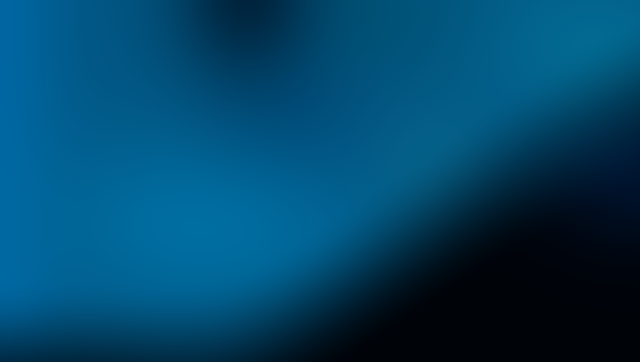
A Shadertoy shader for this background:

```glsl
const vec3 BASE_BLUE   = vec3(0.005, 0.335, 0.510);
const vec3 EDGE_BLUE   = vec3(0.000, 0.400, 0.630);
const vec3 BRIGHT_BLUE = vec3(0.000, 0.432, 0.632);
const vec3 VALLEY_BLUE = vec3(0.000, 0.295, 0.480);
const vec3 RIDGE_TEAL  = vec3(0.020, 0.380, 0.535);
const vec3 CORNER_TEAL = vec3(0.010, 0.412, 0.568);
const vec3 TOP_TEAL    = vec3(0.000, 0.320, 0.455);
const vec3 BLOT_NAVY   = vec3(0.000, 0.120, 0.210);
const vec3 VOID_BLACK  = vec3(0.000, 0.010, 0.030);
const vec3 HAZE_NAVY   = vec3(0.000, 0.075, 0.180);

const float SHORE_START = 0.62;   // where the dark slope leaves the floor
const float SHORE_SLOPE = 0.62;
const float SHORE_BEND  = 0.10;   // roundness of the foot of the slope
const float SHORE_WAVE  = 0.025;
const float SHORE_SOFT  = 0.20;

// Soft elliptical falloff, 1 at the centre
float glow(vec2 p, vec2 centre, vec2 radius) {
    vec2 q = (p - centre) / radius;
    return exp(-dot(q, q));
}

// Height of the border between light and dark
float shoreHeight(float x) {
    float ramp = SHORE_SLOPE * (x - SHORE_START);
    float bend = 0.5 * (ramp + sqrt(ramp * ramp + SHORE_BEND * SHORE_BEND));
    return bend + SHORE_WAVE * sin(4.5 * (x - 1.1));
}

// Blue field with its lit and shaded patches
vec3 lightField(vec2 p, float right) {
    vec3 col = BASE_BLUE;
    col = mix(col, EDGE_BLUE, exp(-p.x * p.x / 0.03));
    col = mix(col, BRIGHT_BLUE, glow(p, vec2(0.56, 0.38), vec2(0.48, 0.27)));
    col = mix(col, VALLEY_BLUE, 0.65 * glow(p, vec2(0.86, 0.72), vec2(0.26, 0.20)));
    col = mix(col, RIDGE_TEAL, 0.9 * glow(p, vec2(1.20, 0.54), vec2(0.20, 0.22)));
    col = mix(col, CORNER_TEAL, glow(p, vec2(right - 0.13, 0.88), vec2(0.34, 0.24)));
    col = mix(col, TOP_TEAL, 0.8 * glow(p, vec2(1.04, 0.96), vec2(0.24, 0.18)));
    return mix(col, BLOT_NAVY, 0.92 * glow(p, vec2(0.68, 1.03), vec2(0.20, 0.26)));
}

// Near-black depth with a faint haze at the right
vec3 darkField(vec2 p, float right) {
    return mix(VOID_BLACK, HAZE_NAVY, glow(p, vec2(right, 0.53), vec2(0.28, 0.20)));
}

void mainImage(out vec4 fragColor, in vec2 fragCoord) {
    vec2 p = fragCoord / iResolution.y;
    float right = iResolution.x / iResolution.y;

    // The border widens toward the right
    float softness = SHORE_SOFT + 0.03 * p.x;
    float light = smoothstep(-softness, softness, p.y - shoreHeight(p.x));

    vec3 col = mix(darkField(p, right), lightField(p, right), light);
    fragColor = vec4(col, 1.0);
}
```
